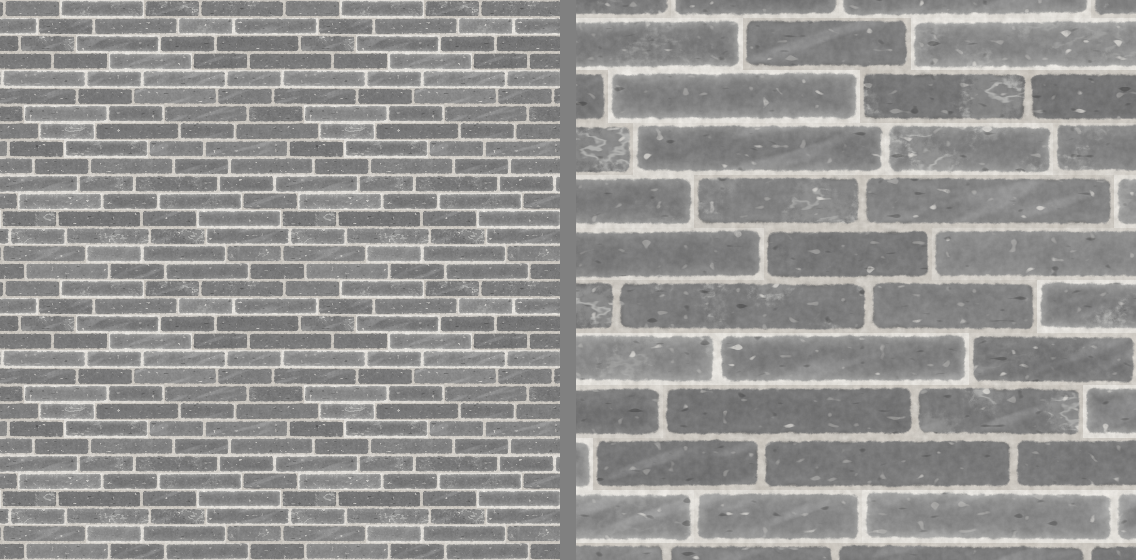
Left: the whole. Right: its middle third, enlarged.
Reproduce this texture procedurally as a Shadertoy shader.

```glsl
// Weathered grey brick wall: long and short bricks alternate in thin courses with pale mortar.
// Each course is slid by its own shift; rounded-box distances shape the bricks, and wrapped
// gradient noise adds frosted rims, chalk, streaks and specks. The block repeats 2 x 2.

const float BLOCKS = 2.0;         // block repeats across and down
const float COURSES = 16.0;       // courses per block; one course is the unit of length
const float PAIR = 8.0;           // length of a short plus a long brick
const float SHORT_BRICK = 3.2;    // length of the short brick
const float JOINT = 0.16;         // mortar width
const float CORNER = 0.13;        // brick corner radius
const float WOBBLE = 0.035;       // roughness of the brick outline
const float RIM = 0.12;           // reach of the frosted rim
const vec3 BRICK_DARK = vec3(0.445, 0.445, 0.447);
const vec3 BRICK_LIGHT = vec3(0.535, 0.535, 0.535);
const vec3 MORTAR = vec3(0.765, 0.745, 0.715);
const vec3 LIME = vec3(0.90, 0.89, 0.87);
const vec3 CHALK = vec3(0.76, 0.76, 0.75);

// Start of a short brick in each course, as a share of PAIR, from the top down
const float SHIFT[16] = float[16](
    0.03, 0.27, 0.14, 0.375, 0.615, 0.55, 0.77, 0.28,
    0.06, 0.24, 0.56, 0.73, 0.01, 0.07, 0.615, 0.78);

vec3 hash3(vec2 cell, uint seed) {
    uvec3 v = uvec3(uint(cell.x), uint(cell.y), seed) * 1664525u + 1013904223u;
    v.x += v.y * v.z; v.y += v.z * v.x; v.z += v.x * v.y;
    v ^= v >> 16u;
    v.x += v.y * v.z; v.y += v.z * v.x; v.z += v.x * v.y;
    return vec3(v >> 16u) / 65535.0;
}

float cornerSlope(vec2 cell, vec2 offset, vec2 period) {
    float angle = 6.28319 * hash3(mod(cell, period), 3u).x;
    return dot(vec2(cos(angle), sin(angle)), offset);
}

// Gradient noise, about -1 to 1, wrapping after a whole number of cells
float noise(vec2 p, vec2 period) {
    vec2 i = floor(p), f = p - i;
    vec2 w = f * f * f * (f * (f * 6.0 - 15.0) + 10.0);
    vec2 e = vec2(1.0, 0.0);
    float low = mix(cornerSlope(i, f, period), cornerSlope(i + e, f - e, period), w.x);
    float high = mix(cornerSlope(i + e.yx, f - e.yx, period),
                     cornerSlope(i + 1.0, f - 1.0, period), w.x);
    return 1.4 * mix(low, high, w.y);
}

// Noise over the block, with whole cells per course
float blockNoise(vec2 p, vec2 freq) {
    return noise(p * freq, COURSES * freq);
}

float fbm(vec2 p, vec2 freq) {
    float sum = 0.0, gain = 0.55;
    for (int k = 0; k < 4; k++) {
        sum += gain * blockNoise(p, freq);
        freq *= 2.0;
        gain *= 0.55;
    }
    return sum;
}

float roundedBox(vec2 p, vec2 halfSize, float radius) {
    vec2 q = abs(p) - halfSize + radius;
    return length(max(q, 0.0)) + min(max(q.x, q.y), 0.0) - radius;
}

void mainImage(out vec4 fragColor, in vec2 fragCoord) {
    vec2 p = fragCoord / iResolution.xy * BLOCKS * COURSES;
    float pixel = BLOCKS * COURSES / iResolution.y;

    // Find the brick and the position within it
    float row = mod(floor(p.y), COURSES);
    float x = p.x - PAIR * SHIFT[15 - int(row)];
    float pairIndex = floor(x / PAIR);
    float along = x - pairIndex * PAIR;
    float isLong = step(SHORT_BRICK, along);
    float span = mix(SHORT_BRICK, PAIR - SHORT_BRICK, isLong);
    vec2 local = vec2(along - isLong * SHORT_BRICK - 0.5 * span, fract(p.y) - 0.5);
    vec2 id = vec2(2.0 * mod(pairIndex, COURSES / PAIR) + isLong, row);
    vec3 look = hash3(id, 11u);
    vec3 form = hash3(id, 23u);

    // Slightly tilted, uneven outline
    float rough = fbm(p, vec2(2.0));
    float grain = fbm(p, vec2(7.0));
    local.y += (form.x - 0.5) * 0.02 * local.x + (form.y - 0.5) * 0.03;
    float d = roundedBox(local, 0.5 * vec2(span, 1.0) - 0.5 * JOINT, CORNER);
    d += WOBBLE * (rough + 0.9 * grain);
    float brickMask = 1.0 - smoothstep(-0.5, 0.5, d / max(pixel, 0.05));

    // Brick body: tone, cloudy patches, diagonal streaks
    float streak = noise(vec2(0.5 * p.x, 3.0 * p.y - p.x), COURSES * vec2(0.5, 1.0));
    vec3 brick = mix(BRICK_DARK, BRICK_LIGHT, look.x);
    brick += 0.045 * rough + 0.05 * grain;
    brick += 0.07 * smoothstep(0.1, 0.6, streak) * step(0.45, form.z);

    // Frosted rim and chalky smears, stronger on some bricks
    float frost = smoothstep(0.3, 0.9, look.y);
    float rim = exp(min(d, 0.0) / RIM) * (0.12 + 0.5 * frost);
    brick = mix(brick, CHALK, rim);
    float vein = 1.0 - smoothstep(0.0, 0.14, abs(fbm(p, vec2(1.0, 2.0))));
    float patches = smoothstep(-0.05, 0.5, blockNoise(p, vec2(1.0)) + 0.4 * grain);
    float chalky = smoothstep(0.5, 0.85, look.z);
    brick = mix(brick, CHALK, chalky * (0.55 * vein * patches + 0.22 * patches));

    // Pale specks and dark flecks
    float speck = smoothstep(0.50, 0.72, blockNoise(p + 0.37, vec2(4.0, 6.0)));
    float fleck = smoothstep(0.56, 0.78, blockNoise(p + 0.71, vec2(3.0, 7.0)));
    brick = mix(brick, LIME, speck * (0.3 + 0.4 * patches));
    brick *= 1.0 - 0.22 * fleck;

    // Mortar: grainy, limed beside frosted bricks, shaded at some edges
    float lime = clamp(0.25 + 0.65 * frost + 0.5 * rough, 0.0, 1.0);
    vec3 mortar = mix(MORTAR, LIME, lime) + 0.07 * grain;
    float shade = exp(-abs(d) / 0.035) * smoothstep(-0.1, 0.5, rough) * (1.0 - frost);
    vec3 wall = mix(mortar, brick, brickMask) * (1.0 - 0.25 * shade);

    fragColor = vec4(clamp(wall, 0.0, 1.0), 1.0);
}
```
